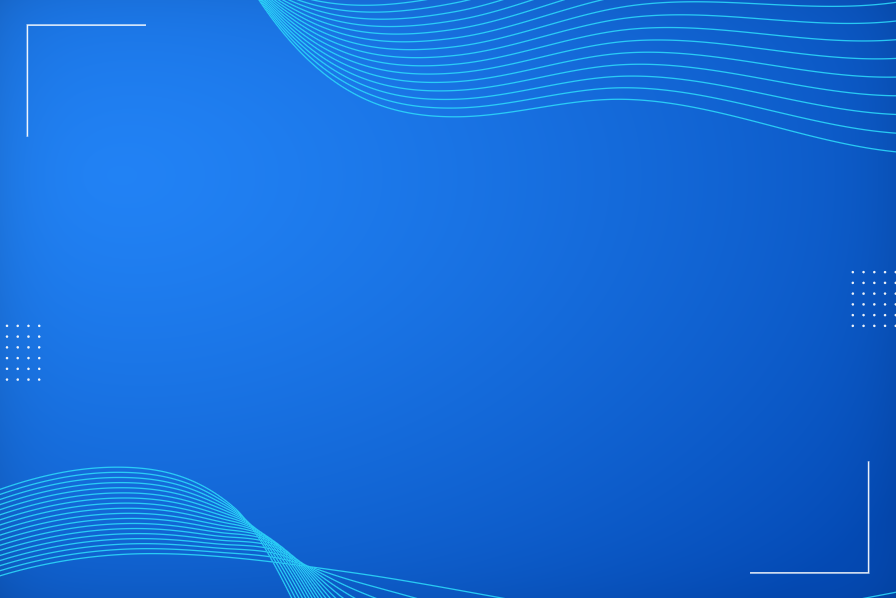
A Shadertoy shader for this background:

```glsl
// Blue gradient backdrop with two bundles of thin cyan waves, white corner
// brackets and small dot grids. Each wave is a smooth cubic curve, and a
// bundle is made by blending or offsetting its guide curves in a loop.

#define CANVAS vec2(768.0, 512.0)      // design units, y up
#define BRIGHT vec3(0.13, 0.51, 0.96)
#define DEEP vec3(0.015, 0.295, 0.72)
#define WAVE_COLOR vec3(0.17, 0.85, 0.98)
#define WAVE_HALF_WIDTH 0.55
#define TOP_WAVES 15
#define BOTTOM_WAVES 18
#define DOT_PITCH 9.2
#define DOT_RADIUS 1.05

// Antialiased coverage of a shape from its signed distance
float coverage(float dist, float pixel) {
    return clamp(0.5 - dist / pixel, 0.0, 1.0);
}

// Cubic Hermite curve through four knots, straight beyond both ends
float curve(float x, vec4 knotX, vec4 knotY, vec4 slope) {
    float c = clamp(x, knotX.x, knotX.w);
    int i = c < knotX.y ? 0 : (c < knotX.z ? 1 : 2);
    float h = knotX[i + 1] - knotX[i];
    float t = (c - knotX[i]) / h;
    float u = 1.0 - t;
    float y = u * u * (1.0 + 2.0 * t) * knotY[i]
            + t * t * (3.0 - 2.0 * t) * knotY[i + 1]
            + h * t * u * (u * slope[i] - t * slope[i + 1]);
    return y + slope.x * min(x - knotX.x, 0.0) + slope.w * max(x - knotX.w, 0.0);
}

// Thin line along height y, with its width corrected for the slope
float waveLine(float py, float y, float pixel) {
    float steepness = dFdx(y) / pixel;
    float dist = abs(py - y) * inversesqrt(1.0 + steepness * steepness);
    return coverage(dist - WAVE_HALF_WIDTH, pixel);
}

// Waves fanning out from the top edge towards the right
float topWaves(vec2 p, float pixel) {
    vec4 knots = vec4(222.0, 390.0, 530.0, 768.0);
    float lowest = curve(p.x, knots, vec4(512.0, 412.0, 427.0, 382.0),
                         vec4(-1.5, 0.0, 0.0, -0.1));
    float gap = curve(p.x, knots, vec4(1.2, 7.5, 9.8, 16.0),
                      vec4(0.07, 0.015, 0.022, 0.03));
    float lit = 0.0;
    for (int i = 0; i < TOP_WAVES; i++)
        lit = max(lit, waveLine(p.y, lowest + float(i) * gap, pixel));
    return lit;
}

// Waves that rise on the left, twist through each other and fan out below
float bottomWaves(vec2 p, float pixel) {
    float crest = curve(p.x, vec4(0.0, 100.0, 200.0, 250.0),
                        vec4(93.0, 112.0, 78.0, 0.0), vec4(0.35, 0.0, -0.85, -2.0));
    float base = curve(p.x, vec4(0.0, 130.0, 300.0, 430.0),
                       vec4(19.0, 38.0, 22.0, 0.0), vec4(0.3, 0.0, -0.14, -0.18));
    float offset = (p.x - 245.0) / 40.0;
    float twist = 80.0 * exp(-offset * offset);
    float lit = 0.0;
    for (int i = 0; i < BOTTOM_WAVES; i++) {
        float s = float(i) / float(BOTTOM_WAVES - 1);
        float y = mix(crest, base, s) + twist * s * (1.0 - s);
        lit = max(lit, waveLine(p.y, y, pixel));
    }
    // Tail of the bundle at the right end
    return max(lit, waveLine(p.y, 0.19 * (p.x - 742.0), pixel));
}

float boxDistance(vec2 p, vec2 center, vec2 halfSize) {
    vec2 d = abs(p - center) - halfSize;
    return length(max(d, 0.0)) + min(max(d.x, d.y), 0.0);
}

// Two brackets, related by a half turn about the canvas centre
float brackets(vec2 p, float pixel) {
    vec2 q = p.x < 0.5 * CANVAS.x ? p : CANVAS - p;
    float across = boxDistance(q, vec2(74.0, 490.5), vec2(51.0, 0.65));
    float down = boxDistance(q, vec2(23.5, 443.0), vec2(0.65, 48.0));
    return coverage(min(across, down), pixel);
}

// Grid of dots counted right and up from its first dot
float dotGrid(vec2 p, vec2 first, vec2 count, float pixel) {
    vec2 cell = clamp(round((p - first) / DOT_PITCH), vec2(0.0), count - 1.0);
    return coverage(length(p - first - cell * DOT_PITCH) - DOT_RADIUS, pixel);
}

// Broad oval glow at upper left, with slightly darker edges
vec3 backdrop(vec2 p) {
    float r = length((p - vec2(100.0, 362.0)) * vec2(1.0, 1.6)) / 810.0;
    vec3 color = mix(BRIGHT, DEEP, pow(min(r, 1.0), 1.3));
    vec2 edge = min(p, CANVAS - p);
    return color * (1.0 - 0.08 * exp(-edge.x / 28.0) - 0.05 * exp(-edge.y / 25.0));
}

void mainImage(out vec4 fragColor, in vec2 fragCoord) {
    vec2 p = fragCoord / iResolution.xy * CANVAS;
    float pixel = CANVAS.x / iResolution.x;

    vec3 color = backdrop(p);
    float waves = max(topWaves(p, pixel), bottomWaves(p, pixel));
    color = mix(color, WAVE_COLOR, 0.88 * waves);

    float white = brackets(p, pixel);
    white = max(white, dotGrid(p, vec2(6.0, 187.0), vec2(4.0, 6.0), pixel));
    white = max(white, dotGrid(p, vec2(731.0, 233.0), vec2(5.0, 6.0), pixel));
    fragColor = vec4(mix(color, vec3(1.0), 0.92 * white), 1.0);
}
```
